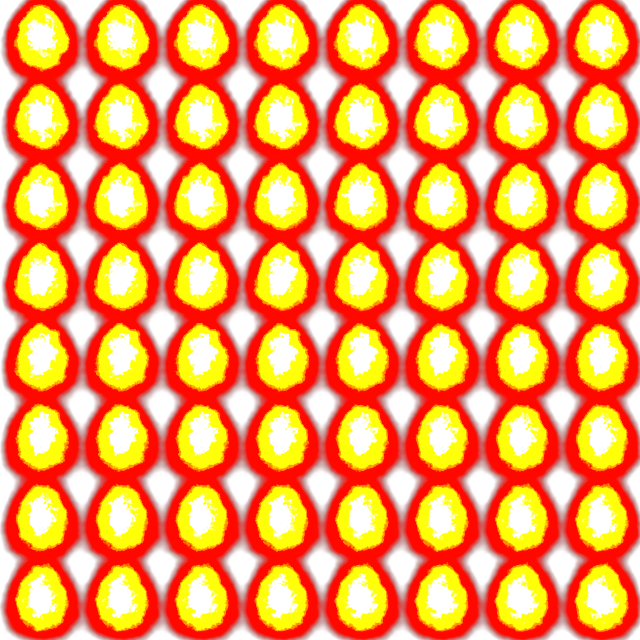
This pattern is drawn by a WebGL 2 fragment shader. Its source:

```glsl
#version 300 es
precision highp float;
// An 8 by 8 sheet of small fireballs: white core, yellow body, red shell, sooty halo.
// Each is an egg-shaped distance field roughened by 3D gradient noise; the third noise
// axis advances slowly from cell to cell, so the flames morph across the sheet.

uniform vec2 u_resolution;
out vec4 outColor;

// Layout, in units of one cell
const float CELLS = 8.0;
const vec2 CENTRE = vec2(0.525, 0.515);
const vec2 SHELL_RADIUS = vec2(0.425, 0.495);
const vec2 FLAME_RADIUS = vec2(0.295, 0.395);
const vec2 FLAME_SHIFT = vec2(-0.01, 0.025);
const float SHELL_BLEND = 0.05;   // softness of the necks between shells
const float SHELL_TAPER = 0.35;   // narrowing towards the top
const float FLAME_TAPER = 0.55;
const float CORE_DEPTH = 0.135;   // depth of the white core inside the flame

// Morphing
const float ROW_STEP = 0.24;
const float COLUMN_STEP = 0.035;

// Colours
const vec3 PAPER = vec3(1.0);
const vec3 SOOT = vec3(0.78, 0.63, 0.63);
const vec3 EMBER = vec3(0.82, 0.33, 0.33);
const vec3 RED = vec3(1.0, 0.03, 0.0);
const vec3 ORANGE = vec3(1.0, 0.57, 0.0);
const vec3 YELLOW = vec3(1.0, 1.0, 0.03);
const vec3 PALE = vec3(1.0, 1.0, 0.55);

// Pseudo-random gradient at a lattice point
vec3 gradientAt(vec3 cell) {
  uvec3 v = uvec3(ivec3(cell) + 4096) * 1664525u + 12345u;
  v.x += v.y * v.z; v.y += v.z * v.x; v.z += v.x * v.y;
  v ^= v >> 16u;
  v.x += v.y * v.z; v.y += v.z * v.x; v.z += v.x * v.y;
  return vec3(v & 65535u) / 32767.5 - 1.0;
}

float cornerNoise(vec3 cell, vec3 f, vec3 corner) {
  return dot(gradientAt(cell + corner), f - corner);
}

float gradientNoise(vec3 p) {
  vec3 c = floor(p), f = p - c;
  vec3 w = f * f * f * (f * (f * 6.0 - 15.0) + 10.0);
  vec2 e = vec2(0.0, 1.0);
  vec4 nearX = vec4(cornerNoise(c, f, e.xxx), cornerNoise(c, f, e.xyx),
                    cornerNoise(c, f, e.xxy), cornerNoise(c, f, e.xyy));
  vec4 farX = vec4(cornerNoise(c, f, e.yxx), cornerNoise(c, f, e.yyx),
                   cornerNoise(c, f, e.yxy), cornerNoise(c, f, e.yyy));
  vec4 x = mix(nearX, farX, w.x);
  vec2 y = mix(x.xz, x.yw, w.y);
  return mix(y.x, y.y, w.z);
}

// Approximate signed distance to an ellipse that narrows upwards
float eggDistance(vec2 p, vec2 radius, float taper) {
  p.x *= 1.0 + taper * p.y;
  return (length(p / radius) - 1.0) * radius.x;
}

float morphPhase(vec2 cell) {
  return (CELLS - cell.y) * ROW_STEP + cell.x * COLUMN_STEP;
}

// Bulge on the right that sinks towards the lower rows
float sideLobe(vec2 p, vec2 cell) {
  vec2 lobe = p - vec2(0.3, mix(-0.05, 0.02, cell.y / CELLS));
  return exp(-35.0 * dot(lobe, lobe));
}

float shellDistance(vec2 p, vec2 cell) {
  float phase = morphPhase(cell);
  float wobble = 0.030 * gradientNoise(vec3(p * 5.0 + 7.3, phase))
               + 0.014 * gradientNoise(vec3(p * 13.0 + 2.1, phase * 2.0));
  return eggDistance(p, SHELL_RADIUS, SHELL_TAPER) + wobble - 0.015 * sideLobe(p, cell);
}

void main() {
  vec2 grid = gl_FragCoord.xy / u_resolution * CELLS;
  vec2 cell = floor(grid);

  // Shells: smooth union with the neighbouring cells
  float sum = 0.0;
  for (int j = -1; j <= 1; j++) {
    for (int i = -1; i <= 1; i++) {
      vec2 other = cell + vec2(i, j);
      if (any(lessThan(other, vec2(0.0))) || any(greaterThanEqual(other, vec2(CELLS)))) continue;
      sum += exp(-shellDistance(grid - other - CENTRE, other) / SHELL_BLEND);
    }
  }
  float shell = -SHELL_BLEND * log(max(sum, 1e-6));

  // Halo: red edge through ember and soot to paper
  vec3 color = mix(RED, EMBER, smoothstep(-0.005, 0.028, shell));
  color = mix(color, SOOT, smoothstep(0.020, 0.050, shell));
  color = mix(color, PAPER, smoothstep(0.040, 0.095, shell));

  // Flame: ragged outline with coarse lobes and fine licks
  vec2 p = grid - cell - CENTRE - FLAME_SHIFT;
  float phase = morphPhase(cell);
  float coarse = gradientNoise(vec3(p * 6.0 + 3.7, phase));
  float medium = gradientNoise(vec3(p * 15.0 + 9.2, phase * 2.0));
  float fine = gradientNoise(vec3(p * 36.0 + 5.4, phase * 4.0));
  float flame = eggDistance(p, FLAME_RADIUS, FLAME_TAPER) - 0.025 * sideLobe(p, cell)
              + 0.055 * coarse + 0.022 * medium + 0.018 * fine;
  color = mix(color, ORANGE, 1.0 - smoothstep(0.004, 0.022, flame));
  color = mix(color, YELLOW, 1.0 - smoothstep(-0.016, 0.002, flame));

  // Core: pale streaks around a jagged white heart
  float core = flame + CORE_DEPTH + 0.05 * coarse + 0.07 * medium + 0.035 * fine;
  color = mix(color, PALE, 1.0 - smoothstep(0.010, 0.026, core));
  color = mix(color, PAPER, 1.0 - smoothstep(-0.010, 0.008, core));

  outColor = vec4(color, 1.0);
}
```
